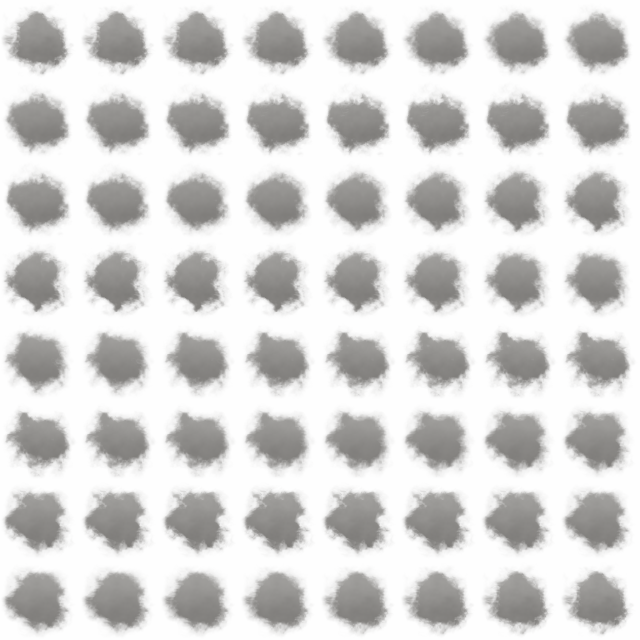
Reproduce this pattern procedurally as a three.js fragment shader.

```glsl
varying vec2 vUv;

const float GRID = 8.0;
const float FRAMES = GRID * GRID;
const float LOOP = 5.0; // noise steps before the evolution wraps
const float TAU = 6.2831853;

float hash(vec3 p) {
  return fract(sin(dot(p, vec3(127.1, 311.7, 74.7))) * 43758.5453);
}

// Value noise whose depth axis repeats every "period" units
float loopNoise(vec3 p, float period) {
  vec3 i = floor(p);
  vec3 f = fract(p);
  f = f * f * (3.0 - 2.0 * f);
  float layers[2];
  for (int k = 0; k < 2; k++) {
    vec3 c = vec3(i.xy, mod(i.z + float(k), period));
    float low = mix(hash(c), hash(c + vec3(1.0, 0.0, 0.0)), f.x);
    float high = mix(hash(c + vec3(0.0, 1.0, 0.0)), hash(c + vec3(1.0, 1.0, 0.0)), f.x);
    layers[k] = mix(low, high, f.y);
  }
  return mix(layers[0], layers[1], f.z);
}

// Fractal sum centred on zero; every octave shares the same depth loop
float fbm(vec2 p, float depth, float period) {
  float sum = 0.0;
  float amplitude = 0.5;
  for (int i = 0; i < 4; i++) {
    sum += amplitude * (loopNoise(vec3(p, depth), period) - 0.5);
    p = p * 2.03 + vec2(17.3, 9.1);
    amplitude *= 0.55;
  }
  return sum;
}

// Oval distance, stretched along the falling diagonal
float ovalDistance(vec2 p) {
  vec2 diagonal = vec2(p.x - p.y, p.x + p.y) * 0.7071;
  return length(diagonal * vec2(0.94, 1.06));
}

// Wisp leaving the lower right side
float tail(vec2 p, float phase) {
  vec2 q = (p - vec2(0.33, -0.17)) * vec2(7.0, 11.0);
  return (0.5 + 0.5 * cos(TAU * (phase - 0.1))) * exp(-dot(q, q));
}

float smokeDensity(vec2 p, float phase) {
  float depth = phase * LOOP;
  vec2 warp = vec2(fbm(p * 4.0 + 11.0, depth, LOOP), fbm(p * 4.0 + 37.0, depth, LOOP));
  vec2 q = p + warp * 0.12;
  float billow = fbm(q * 6.5 + 23.0, depth, LOOP);
  float d = ovalDistance(q) + billow * 0.32 - 0.09 * tail(q, phase);
  float body = 1.0 - smoothstep(0.245, 0.375, d);
  float haze = 1.0 - smoothstep(0.3, 0.46, d);
  return mix(body, haze, 0.22);
}

vec3 smokeColor(vec2 p, float phase) {
  float light = smoothstep(-0.22, 0.32, p.y);
  float mottling = fbm(p * 7.0 + 53.0, phase * LOOP, LOOP);
  vec3 shade = mix(vec3(0.515, 0.508, 0.498), vec3(0.625, 0.62, 0.61), light);
  return shade + mottling * 0.07;
}

// Keeps each puff inside its own cell
float cellFade(vec2 cell) {
  vec2 border = min(cell, 1.0 - cell);
  return smoothstep(0.0, 0.09, min(border.x, border.y));
}

void main() {
  vec2 grid = vUv * GRID;
  vec2 cell = fract(grid);
  vec2 id = mod(floor(grid), GRID);

  // Frames run left to right, then down, and loop
  float phase = (id.x + GRID * (GRID - 1.0 - id.y)) / FRAMES;

  vec2 p = cell - vec2(0.46, 0.49);
  float density = smokeDensity(p, phase) * cellFade(cell);
  vec3 color = mix(vec3(0.995), smokeColor(p, phase), density);
  gl_FragColor = vec4(color, 1.0);
}
```
